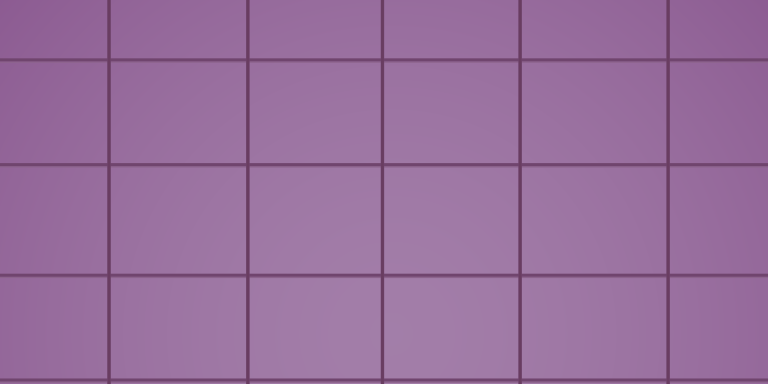
This pattern is drawn by a Shadertoy shader. Its source:

```glsl
// Mauve wall tiles with slightly uneven plum grout lines under a soft glow from below.

const int COLUMN_LINES = 5;
const int ROW_LINES = 4;
const float TAU = 6.2831853;

// Lengths are in canvas heights.
float columnLineX(float i) {
    float drift = 0.001 * i * (i - 4.0) * (3.17 * i - 2.36);
    return 0.284 + 0.364 * i + drift;
}

float rowLineY(float j) {
    return 0.0104 + 0.2779 * j - 0.0058 * sin(TAU * j / 3.0);
}

// Keeps whichever signed offset lies closer to its line.
float nearer(float a, float b) {
    return abs(a) < abs(b) ? a : b;
}

float columnOffset(float x) {
    float offset = 10.0;
    for (int i = 0; i < COLUMN_LINES; i++) {
        offset = nearer(offset, x - columnLineX(float(i)));
    }
    return offset;
}

float rowOffset(float y) {
    float offset = 10.0;
    for (int j = 0; j < ROW_LINES; j++) {
        offset = nearer(offset, y - rowLineY(float(j)));
    }
    return offset;
}

// Share of a pixel covered by the band from low to high.
float bandCoverage(float offset, float low, float high, float pixel) {
    float overlap = min(offset + 0.5 * pixel, high) - max(offset - 0.5 * pixel, low);
    return clamp(overlap / pixel, 0.0, 1.0);
}

// Glazed surface, brightest near the bottom centre.
vec3 glazeColor(vec2 p, vec2 glowCenter) {
    vec3 bright = vec3(0.637, 0.493, 0.661);
    vec3 falloff = vec3(0.055, 0.085, 0.056);
    return bright - falloff * pow(length(p - glowCenter), 1.6);
}

void mainImage(out vec4 fragColor, in vec2 fragCoord) {
    float pixel = 1.0 / iResolution.y;
    vec2 p = fragCoord * pixel;
    float aspect = iResolution.x * pixel;

    vec3 darkGrout = vec3(0.41, 0.24, 0.38);
    vec3 midGrout = vec3(0.44, 0.27, 0.43);
    vec3 paleRim = vec3(0.55, 0.39, 0.55);

    vec3 color = glazeColor(p, vec2(0.51 * aspect, 0.13));

    // Horizontal joints with a pale rim underneath
    float dy = rowOffset(p.y);
    color = mix(color, paleRim, bandCoverage(dy, -0.0075, -0.0040, pixel));
    color = mix(color, midGrout, bandCoverage(dy, -0.0040, 0.0040, pixel));

    // Vertical joints, slightly darker, with softer edges
    float dx = columnOffset(p.x);
    color = mix(color, midGrout, bandCoverage(dx, -0.0046, 0.0044, pixel));
    color = mix(color, darkGrout, bandCoverage(dx, -0.0036, 0.0034, pixel));

    fragColor = vec4(color, 1.0);
}
```
